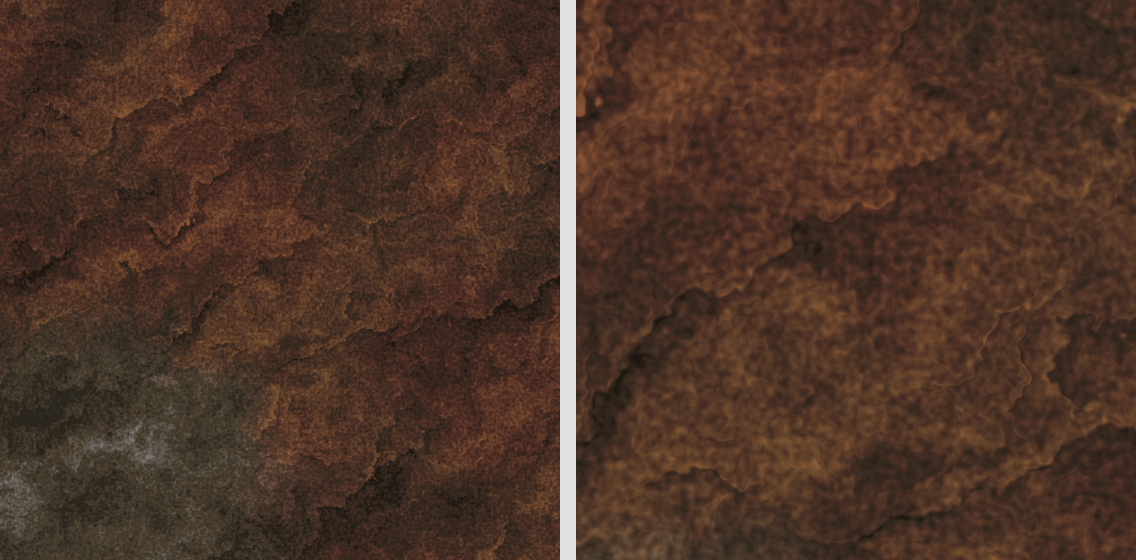
Left, the full canvas; right, a detail of the centre.
Write a Shadertoy shader that draws this texture.

```glsl
// Weathered rust-brown rock with diagonal ledges and a grey-green lichen patch.

const vec3 CREVICE = vec3(0.115, 0.09, 0.065);
const vec3 UMBER   = vec3(0.215, 0.155, 0.12);
const vec3 RUST    = vec3(0.29, 0.18, 0.14);
const vec3 SIENNA  = vec3(0.36, 0.23, 0.16);
const vec3 OCHRE   = vec3(0.51, 0.33, 0.195);
const vec3 MOSS    = vec3(0.165, 0.15, 0.115);
const vec3 OLIVE   = vec3(0.28, 0.245, 0.185);
const vec3 LICHEN  = vec3(0.36, 0.345, 0.31);
const vec3 SLATE   = vec3(0.49, 0.48, 0.48);
const vec2 UPHILL  = vec2(-0.6, 0.8);
const float LEDGE_ANGLE = 0.66;

vec2 hashGradient(vec2 cell) {
    vec3 h = fract(vec3(cell.xyx) * vec3(0.1031, 0.1030, 0.0973));
    h += dot(h, h.yzx + 33.33);
    float angle = 6.2832 * fract((h.x + h.y) * h.z);
    return vec2(cos(angle), sin(angle));
}

// Gradient noise, roughly -1 to 1
float gradientNoise(vec2 p) {
    vec2 i = floor(p), f = fract(p);
    vec2 u = f * f * f * (f * (f * 6.0 - 15.0) + 10.0);
    float a = dot(hashGradient(i), f);
    float b = dot(hashGradient(i + vec2(1, 0)), f - vec2(1, 0));
    float c = dot(hashGradient(i + vec2(0, 1)), f - vec2(0, 1));
    float d = dot(hashGradient(i + vec2(1, 1)), f - vec2(1, 1));
    return 1.4 * mix(mix(a, b, u.x), mix(c, d, u.x), u.y);
}

float fbm(vec2 p, int octaves, float gain) {
    float sum = 0.0, amplitude = 0.5;
    for (int i = 0; i < octaves; i++) {
        sum += amplitude * gradientNoise(p);
        p = mat2(1.6, 1.2, -1.2, 1.6) * p + 7.3;
        amplitude *= gain;
    }
    return sum;
}

// Coordinates along and across the ledges
vec2 alongLedges(vec2 p, float angle) {
    float c = cos(angle), s = sin(angle);
    return vec2(c * p.x + s * p.y, c * p.y - s * p.x);
}

// Bright lip above a ledge line, dark crack below it
float ledge(vec2 p, vec2 frequency, float seed) {
    vec2 q = alongLedges(p, LEDGE_ANGLE) * frequency + seed;
    vec2 qUp = alongLedges(p + 0.012 * UPHILL, LEDGE_ANGLE) * frequency + seed;
    float n = gradientNoise(q);
    float facing = smoothstep(0.0, 0.09, gradientNoise(qUp) - n);
    float lip = 0.40 * exp(-max(n, 0.0) / 0.10);
    float crack = 0.34 * exp(min(n, 0.0) / 0.05) + 0.24 * exp(min(n, 0.0) / 0.22);
    return facing * mix(-crack, lip, smoothstep(-0.025, 0.025, n));
}

// Thin crooked mineral vein with broken strength
float vein(vec2 p, vec2 frequency, float seed) {
    float n = gradientNoise(alongLedges(p, LEDGE_ANGLE) * frequency + seed);
    float strength = smoothstep(-0.1, 0.45, gradientNoise(p * 7.0 + seed));
    return strength * exp(-abs(n) / 0.09);
}

float blob(vec2 p, vec2 center, vec2 radius) {
    vec2 d = (p - center) / radius;
    return exp(-dot(d, d));
}

vec3 rockRamp(float t) {
    vec3 color = mix(CREVICE, UMBER, smoothstep(-0.35, 0.15, t));
    color = mix(color, RUST, clamp((t - 0.15) / 0.25, 0.0, 1.0));
    color = mix(color, SIENNA, clamp((t - 0.40) / 0.24, 0.0, 1.0));
    return mix(color, OCHRE, clamp((t - 0.64) / 0.44, 0.0, 1.0));
}

vec3 lichenRamp(float t) {
    vec3 color = mix(MOSS, OLIVE, smoothstep(-0.1, 0.5, t));
    color = mix(color, LICHEN, smoothstep(0.46, 0.82, t));
    return mix(color, SLATE, smoothstep(0.76, 1.2, t));
}

void mainImage(out vec4 fragColor, in vec2 fragCoord) {
    vec2 p = fragCoord / iResolution.y;

    // Ragged warp shared by all large features
    vec2 warp = vec2(fbm(p * 9.0 + 3.1, 5, 0.65), fbm(p * 9.0 + 41.7, 5, 0.65));
    vec2 w = p + 0.06 * warp;

    // Surface detail
    float broad = fbm(alongLedges(w, LEDGE_ANGLE) * vec2(3.0, 5.4) + 12.4, 6, 0.6);
    float mottle = fbm(w * 32.0 + 5.0, 4, 0.75);
    float relief = fbm(w * 10.0, 6, 0.65) - fbm((w + 0.007 * UPHILL) * 10.0, 6, 0.65);
    float grain = gradientNoise(p * 150.0) + 0.7 * gradientNoise(p * 235.0 + 9.0);

    // Rock with three sizes of broken ledges and ochre veins
    float breaks = smoothstep(-0.25, 0.25, gradientNoise(p * 5.0 + 60.0));
    float chips = smoothstep(-0.2, 0.3, gradientNoise(p * 6.0 + 83.0));
    float ledges = ledge(w, vec2(2.4, 5.6), 17.3)
                 + 0.85 * breaks * ledge(w, vec2(5.0, 10.5), 31.9)
                 + 0.65 * chips * ledge(w, vec2(9.0, 17.0), 52.6);
    float veins = vein(w, vec2(5.0, 9.0), 71.2) + 0.8 * vein(w, vec2(9.0, 14.0), 94.5);
    float tone = 0.345 + 0.74 * broad + 0.46 * mottle - 0.45 * relief
               + 0.9 * ledges + 0.26 * veins + 0.20 * grain;
    float hollow = blob(w, vec2(0.50, 0.06), vec2(0.08, 0.07));
    vec3 rock = rockRamp(tone - 0.35 * hollow);
    float redness = smoothstep(-0.35, 0.35, gradientNoise(w * 4.0 + 23.0));
    rock *= mix(vec3(0.98, 1.02, 1.0), vec3(1.02, 0.96, 0.98), redness);

    // Lichen patch with pale crusts and damp shadows
    float crust = blob(w, vec2(0.24, 0.20), vec2(0.08, 0.05))
                + blob(w, vec2(0.02, 0.11), vec2(0.06, 0.06));
    float damp = blob(w, vec2(0.06, 0.26), vec2(0.12, 0.05))
               + blob(w, vec2(0.15, 0.10), vec2(0.07, 0.05));
    float lichenTone = 0.40 + 0.5 * broad + 0.5 * mottle - 0.5 * relief
                     + 0.4 * ledges + 0.17 * grain + 0.42 * crust - 0.35 * damp;
    vec3 lichen = lichenRamp(lichenTone);
    float reach = length((w - vec2(0.17, 0.12)) / vec2(0.41, 0.30));
    float patchMask = 1.0 - smoothstep(0.68, 1.15, reach + 0.35 * broad + 0.1 * mottle);

    vec3 color = mix(rock, lichen, 0.92 * patchMask * (1.0 - 0.6 * hollow));
    fragColor = vec4(color * (1.0 + 0.07 * grain), 1.0);
}
```
